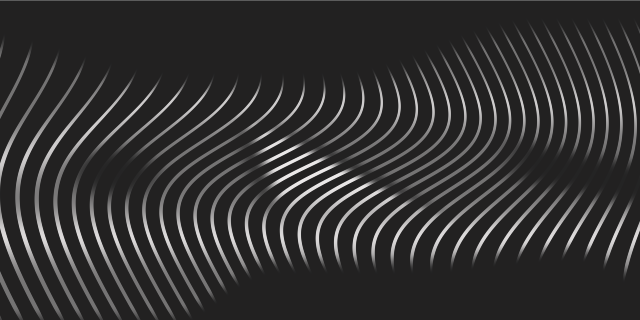
A WebGL 1 fragment shader for this background:

```glsl
precision highp float;
// A family of silver S-shaped lines sweeping over a charcoal ground.
// Each line is a slanted logistic curve whose offset, bend height and softness
// vary smoothly along the family; a light field shades and fades the strokes.
uniform vec2 u_resolution;

const vec3 GROUND = vec3(0.132, 0.130, 0.131);
const vec3 SILVER = vec3(0.98, 0.97, 0.97);
const vec3 TOP_RULE = vec3(0.36);

const int LINE_COUNT = 42;
const float FIRST_LINE = -2.0;
const float MIDDLE_LINE = 18.0;
const float HALF_SPAN = 16.0;   // lines from the middle to u = 1

const float SLANT = 0.6;        // sideways drift per unit of depth
const float BEND_SHIFT = 0.737; // leftward jump through the bend
const float BASE_LIGHT = 0.38;

float bell(float x) {
  return exp(-x * x);
}

float plateau(float x) {
  return exp(-x * x * x * x);
}

float fall(float a, float b, float x) {
  return 1.0 - smoothstep(a, b, x);
}

// Position (x) and slope (y) of the line u at the given depth.
vec2 lineAt(float u, float depth) {
  float offset = 1.141 + u * (0.766 + u * (-0.052 + u * 0.0625));
  float bendDepth = 0.531 + u * (0.167 - 0.026 * u);
  float softness = 0.068 + 0.093 * (u + 0.06) * (u + 0.06);
  float bend = 1.0 / (1.0 + exp((bendDepth - depth) / softness));
  float slope = SLANT - BEND_SHIFT * bend * (1.0 - bend) / softness;
  return vec2(offset + SLANT * depth - BEND_SHIFT * bend, slope);
}

// Fade of the strokes at the wavy upper and lower limits.
float endFade(vec2 p) {
  float top = 0.225 - 0.172 * smoothstep(1.04, 1.67, p.x)
            - 0.143 * fall(-0.16, 0.57, p.x);
  float bottom = 0.858 + 0.17 * fall(0.52, 0.86, p.x)
               - 0.04 * smoothstep(1.3, 1.77, p.x)
               + 0.08 * smoothstep(1.8, 2.0, p.x);
  return smoothstep(top, top + 0.085, p.y) * fall(bottom - 0.07, bottom, p.y);
}

// Dark hollows on the left and right where the strokes vanish.
float hollows(vec2 p) {
  vec2 q = (p - vec2(0.36, 0.54)) / vec2(0.14, 0.08);
  float left = plateau(length(q));
  float axis = 0.505 + 0.2 * (p.x - 1.63);
  float right = smoothstep(1.5, 1.68, p.x) * plateau((p.y - axis) / 0.07);
  return (1.0 - 0.96 * left) * (1.0 - 0.97 * right);
}

// Highlights along the upper arcs, the lower arcs and the central band.
float lightField(vec2 p) {
  float upperDepth = mix(0.5, 0.325, smoothstep(0.0, 0.5, p.x));
  float upper = bell((p.y - upperDepth) / 0.075);
  float lower = bell((p.y - 0.74) / 0.075);

  float bandLeft = 0.79 + 0.35 * (p.y - 0.51);
  float bandRight = 0.91 + 1.9 * (p.y - 0.417);
  float window = plateau((p.y - 0.525) / 0.13);
  float band = smoothstep(bandLeft, bandLeft + 0.07, p.x)
             * fall(bandRight - 0.09, bandRight, p.x) * window;
  float dips = window * max(bell((p.x - bandLeft) / 0.035),
                            bell((p.x - bandRight) / 0.045));

  float light = BASE_LIGHT + 0.42 * upper + 0.48 * lower + 0.55 * band;
  return min(light, 1.0) * (1.0 - 0.65 * dips);
}

void main() {
  // Depth runs downward; the canvas is two units wide and one deep.
  vec2 p = gl_FragCoord.xy / u_resolution * vec2(2.0, 1.0);
  p.y = 1.0 - p.y;
  float pixel = 1.0 / u_resolution.y;

  float fade = endFade(p);
  float halfWidth = 0.0032 + 0.0022 * smoothstep(0.2, 0.6, p.y)
                  + 0.0015 * fall(0.0, 0.5, p.x);
  halfWidth *= 0.55 + 0.45 * fade;

  // Strokes
  float stroke = 0.0;
  for (int i = 0; i < LINE_COUNT; i++) {
    float u = (FIRST_LINE + float(i) - MIDDLE_LINE) / HALF_SPAN;
    vec2 line = lineAt(u, p.y);
    float dist = abs(p.x - line.x) / sqrt(1.0 + line.y * line.y);
    stroke = max(stroke, fall(-0.6 * pixel, 0.6 * pixel, dist - halfWidth));
  }

  float light = stroke * fade * hollows(p) * lightField(p);
  vec3 color = mix(GROUND, SILVER, light);

  // Hairline along the upper edge
  color = mix(color, TOP_RULE, fall(0.002, 0.004, p.y));
  gl_FragColor = vec4(color, 1.0);
}
```
